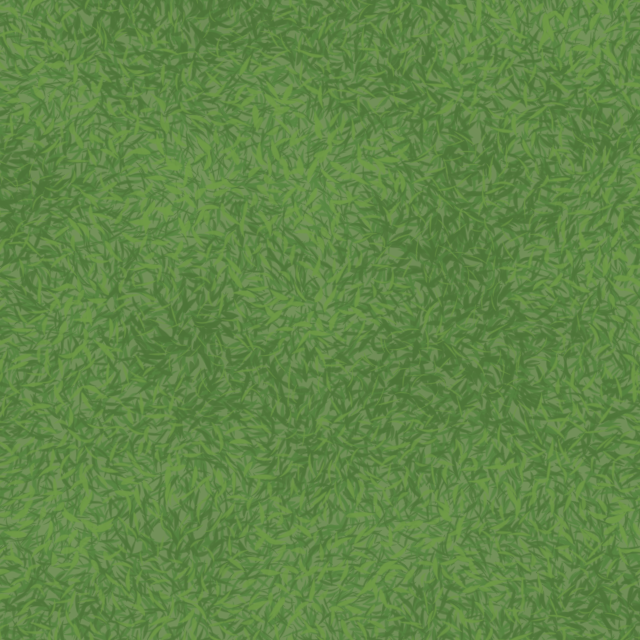
A Shadertoy shader for this texture:

```glsl
// Dense mown grass seen from above: short curved blades in four soft greens.
// Each layer scatters one tapered blade per jittered grid cell; all layers
// share a direction field of radial tufts warped by gradient noise.

const float TAU = 6.28318;
const float BLADE_CELLS = 43.0;   // blades across the canvas, per layer
const float TUFT_CELLS = 5.0;     // tufts across the canvas
const float SOFTNESS = 0.0018;    // least edge blur, in canvas units

const vec3 SOIL_GREEN  = vec3(0.450, 0.568, 0.350);
const vec3 DARK_GREEN  = vec3(0.308, 0.464, 0.222);
const vec3 MID_GREEN   = vec3(0.335, 0.520, 0.250);
const vec3 LIGHT_GREEN = vec3(0.430, 0.600, 0.270);

vec2 hash2(vec2 p) {
    vec3 q = fract(vec3(p.xyx) * vec3(0.1031, 0.1030, 0.0973));
    q += dot(q, q.yzx + 33.33);
    return fract((q.xx + q.yz) * q.zy);
}

float gradientDot(vec2 corner, vec2 offset) {
    float angle = TAU * hash2(corner + 71.0).x;
    return dot(vec2(cos(angle), sin(angle)), offset);
}

// Gradient noise, roughly -0.7 to 0.7
float gradientNoise(vec2 p) {
    vec2 i = floor(p);
    vec2 f = p - i;
    vec2 u = f * f * f * (f * (f * 6.0 - 15.0) + 10.0);
    float low = mix(gradientDot(i, f),
                    gradientDot(i + vec2(1, 0), f - vec2(1, 0)), u.x);
    float high = mix(gradientDot(i + vec2(0, 1), f - vec2(0, 1)),
                     gradientDot(i + vec2(1, 1), f - vec2(1, 1)), u.x);
    return mix(low, high, u.y);
}

// Blades fan out from the centre of the tuft they stand in
float growthAngle(vec2 p) {
    vec2 q = p * TUFT_CELLS + 0.7 * gradientNoise(p * 9.0 + 40.0);
    vec2 id = floor(q);
    vec2 outward = q - id - 0.25 - 0.5 * hash2(id + 17.0);
    return atan(outward.y, outward.x + 0.0001) + 1.6 * gradientNoise(p * 6.0);
}

// Coverage of one blade lying along x, bent to a shallow arc
float bladeMask(vec2 p, float halfLength, float halfWidth, float bend, float blur) {
    float t = p.x / halfLength;
    float arc = bend * (t * t - 0.4);
    float width = halfWidth * (1.0 - t * t) * (1.0 - 0.45 * t);
    float ends = 1.0 - smoothstep(0.8, 1.05, abs(t));
    return ends * (1.0 - smoothstep(-blur, blur, abs(p.y - arc) - width));
}

// Paints one layer of blades over the ground colour
vec3 paintBlades(vec3 ground, vec2 p, vec3 tone, float thickness, float seed, float blur) {
    vec2 shift = hash2(vec2(seed, seed + 5.0));
    vec2 home = floor(p * BLADE_CELLS + shift);
    vec3 color = ground;
    for (int y = -1; y <= 1; y++) {
        for (int x = -1; x <= 1; x++) {
            vec2 id = home + vec2(x, y);
            vec2 key = id + seed * 57.0;
            vec2 shape = hash2(key + 13.7);
            vec2 pose = hash2(key + 91.3);
            vec2 root = (id + hash2(key) - shift) / BLADE_CELLS;

            float angle = growthAngle(root) + 2.2 * (pose.x - 0.5);
            vec2 along = vec2(cos(angle), sin(angle));
            vec2 d = p - root;
            vec2 local = vec2(dot(d, along), dot(d, vec2(-along.y, along.x)));

            float halfLength = mix(0.0110, 0.0205, shape.x);
            float halfWidth = thickness * mix(0.65, 1.35, shape.y);
            float bend = 0.011 * (pose.y - 0.5);
            float mask = bladeMask(local, halfLength, halfWidth, bend, blur);
            float opacity = mix(0.75, 0.95, shape.x);
            color = mix(color, tone, opacity * mask);
        }
    }
    return color;
}

void mainImage(out vec4 fragColor, in vec2 fragCoord) {
    vec2 p = fragCoord / iResolution.y;
    float blur = max(SOFTNESS, 0.75 / iResolution.y);

    // Broad patches where bright or dark blades dominate
    float patchNoise = gradientNoise(p * 3.5 + 8.0) + 0.7 * gradientNoise(p * 9.0);
    float lightWidth = 0.0024 * clamp(1.0 + 1.3 * patchNoise, 0.3, 1.6);
    float darkWidth = 0.0024 * clamp(1.0 - 0.9 * patchNoise, 0.5, 1.5);
    float midWidth = 0.0023;

    // Layers from the ground up
    vec3 color = SOIL_GREEN;
    color = paintBlades(color, p, MID_GREEN, midWidth, 1.0, blur);
    color = paintBlades(color, p, DARK_GREEN, darkWidth, 2.0, blur);
    color = paintBlades(color, p, MID_GREEN, midWidth, 3.0, blur);
    color = paintBlades(color, p, MID_GREEN, midWidth, 4.0, blur);
    color = paintBlades(color, p, DARK_GREEN, darkWidth, 5.0, blur);
    color = paintBlades(color, p, DARK_GREEN, darkWidth, 6.0, blur);
    color = paintBlades(color, p, LIGHT_GREEN, lightWidth, 7.0, blur);

    // Gentle light and shade over the whole lawn
    color *= 1.0 + 0.035 * patchNoise;
    fragColor = vec4(color, 1.0);
}
```
